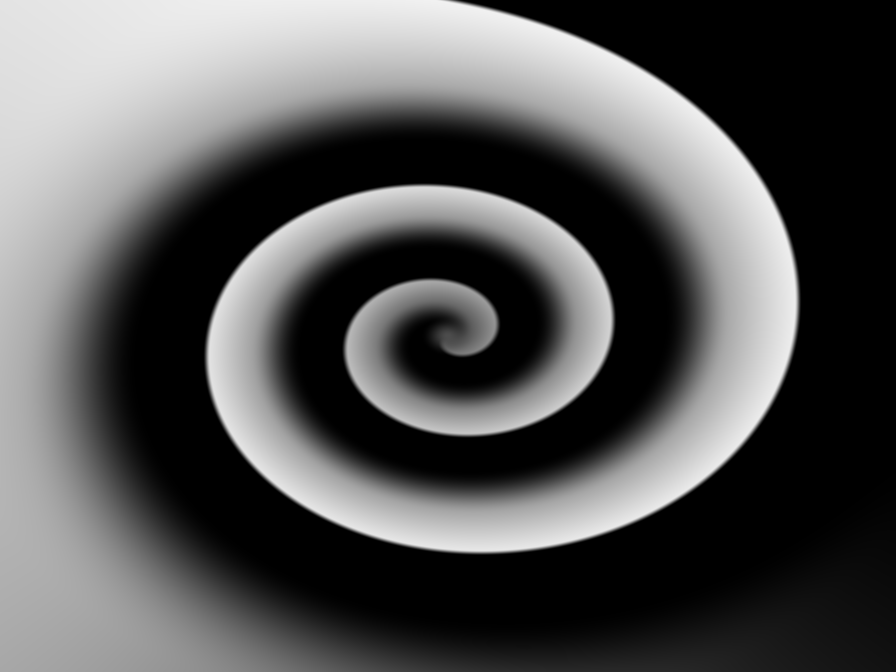
A Shadertoy shader for this background:

```glsl
const float TAU = 6.2831853;

// Brightness across one turn: black, soft rise, then a slow climb to the rim
float armTone(float turn) {
    return smoothstep(0.33, 0.70, turn) * (0.06 + 0.90 * turn);
}

void mainImage(out vec4 fragColor, in vec2 fragCoord) {
    // Stretched coordinates make the spiral elliptical
    vec2 p = fragCoord / iResolution.xy - 0.5;
    float radius = max(length(p), 0.0005);
    float angle = atan(p.y, p.x) / TAU;

    // The twist slows with radius and stops near the canvas border
    float inward = max(0.58 - radius, 0.0);
    float twist = 2.548 - 8.4 * inward * inward;
    float turn = fract(twist - angle - 0.25);

    // Smooth rim of even width, measured by the slope of the twist
    float slope = length(vec2(16.8 * inward, 1.0 / (TAU * radius)));
    float softness = min(0.008 * slope, 0.4);
    float rim = 1.0 - smoothstep(1.0 - softness, 1.0, turn);

    // Arms dim towards the core, which melts into grey
    float strength = 1.0 - 0.62 * exp(-radius / 0.1);
    float grey = armTone(turn) * rim * strength;
    grey = mix(grey, 0.3, smoothstep(0.03, 0.0, radius));

    fragColor = vec4(vec3(grey), 1.0);
}
```
